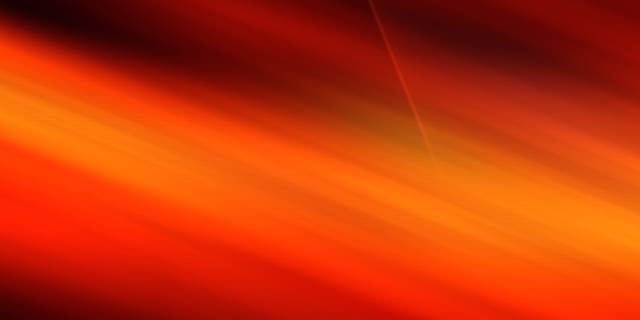
A Shadertoy shader for this background:

```glsl
const vec3 OLIVE_TINT = vec3(-0.09, 0.09, 0.03);
const vec3 ROSE_TINT = vec3(0.04, 0.06, 0.07);
const vec3 BEAM_COLOR = vec3(0.30, 0.11, 0.02);
const vec2 OLIVE_CENTER = vec2(1.27, 0.57);
const vec2 ROSE_CENTER = vec2(1.74, 0.62);
const vec2 BEAM_TOP = vec2(1.154, 1.0);
const vec2 BEAM_END = vec2(1.385, 0.43);
const float STREAK_SLOPE = 0.4;
const float STREAK_STRENGTH = 0.13;
const float SCANLINES = 128.0;
const float SCAN_STRENGTH = 0.014;

vec2 gradientAt(vec2 cell) {
    vec2 q = fract(cell * vec2(0.1031, 0.1137));
    q += dot(q, q.yx + 33.33);
    float angle = 6.2832 * fract((q.x + q.y) * q.x * 7.31);
    return vec2(cos(angle), sin(angle));
}

float gradientNoise(vec2 p) {
    vec2 i = floor(p), f = fract(p);
    vec2 s = f * f * f * (f * (f * 6.0 - 15.0) + 10.0);
    vec2 e = vec2(1.0, 0.0);
    float low = mix(dot(gradientAt(i), f),
                    dot(gradientAt(i + e), f - e), s.x);
    float high = mix(dot(gradientAt(i + e.yx), f - e.yx),
                     dot(gradientAt(i + 1.0), f - 1.0), s.x);
    return mix(low, high, s.y);
}

// Layers of noise stretched along the motion direction
float streakNoise(float along, float across) {
    vec2 q = vec2(along * 0.9, across * 7.0) + 5.3;
    float sum = 0.0, weight = 1.0;
    for (int i = 0; i < 4; i++) {
        sum += weight * gradientNoise(q);
        q = q * vec2(1.25, 2.1) + 11.7;
        weight *= 0.5;
    }
    return sum;
}

float bell(float x, float width) {
    x /= width;
    return exp(-x * x);
}

// Soft oval aligned with the streaks
float softGlow(vec2 p, vec2 center, vec2 size) {
    vec2 axis = normalize(vec2(1.0, -STREAK_SLOPE));
    vec2 d = p - center;
    vec2 q = vec2(dot(d, axis), dot(d, vec2(-axis.y, axis.x))) / size;
    return exp(-dot(q, q));
}

void mainImage(out vec4 fragColor, in vec2 fragCoord) {
    vec2 p = fragCoord / iResolution.y;
    float x = p.x;
    float across = p.y + STREAK_SLOPE * x;
    float along = x - STREAK_SLOPE * p.y;
    float streaks = streakNoise(along, across);

    // Curved fiery band, with a hard left end and a wide right end
    float d = p.y - (0.69 - 0.38 * x + 0.085 * x * x);
    float upperFade = 1.0 - smoothstep(0.13 - 0.06 * x, 0.32 + 0.115 * x * x, d);
    float lowerFade = smoothstep(mix(-0.73, -0.80, min(x, 1.0)),
                                 mix(-0.34, -0.18, min(2.0 * x, 1.0)), d);
    float shade = mix(0.15, 0.40, smoothstep(0.0, 0.8, x));
    float red = mix(shade, 1.0, upperFade) * mix(0.16, 1.0, lowerFade);

    // Broad streaks in the shadows
    float shadow = 1.0 - upperFade;
    red += 0.15 * shadow * bell(across - 1.25, 0.09);
    red -= 0.10 * shadow * bell(across - 1.46, 0.09);
    red += 0.08 * shadow * bell(across - 1.65, 0.08);
    red -= 0.05 * shadow * bell(across - 1.02, 0.07);
    float lowerStreak = bell(across - 0.50, 0.05) * smoothstep(0.5, 1.0, x);
    red -= 0.10 * lowerStreak;
    red *= 1.0 + STREAK_STRENGTH * streaks * (1.0 + shadow);

    // Orange core
    float upperWidth = mix(0.14, 0.28, smoothstep(0.4, 1.4, x));
    float core = bell(d, d > 0.0 ? upperWidth : 0.18);
    float dip = 1.0 - 0.28 * bell(x - 0.95, 0.45);
    float green = 0.12 * red * red + 0.37 * dip * core * (1.0 + 0.28 * streaks);
    green -= 0.03 * lowerStreak;
    green *= 1.0 - 0.25 * bell(across - 0.55, 0.03) * (1.0 - smoothstep(0.2, 0.7, x));
    vec3 color = vec3(red, green, 0.01 + 0.04 * core * core);

    // Muted glows
    color += OLIVE_TINT * softGlow(p, OLIVE_CENTER, vec2(0.30, 0.10));
    color += ROSE_TINT * softGlow(p, ROSE_CENTER, vec2(0.45, 0.16));

    // Thin beam with a soft halo on its right side
    vec2 beam = BEAM_END - BEAM_TOP;
    vec2 fromTop = p - BEAM_TOP;
    float t = dot(fromTop, beam) / dot(beam, beam);
    float side = dot(fromTop, normalize(vec2(-beam.y, beam.x)));
    float beamFade = 1.0 - smoothstep(0.60, 1.03, t);
    float halo = smoothstep(-0.004, 0.004, side) * exp(-max(side, 0.0) / 0.07);
    color += BEAM_COLOR * beamFade * (0.32 * bell(side, 0.006) + 0.18 * halo);

    // Fine horizontal texture, faded out where the canvas cannot resolve it
    float scanFade = smoothstep(1.6, 2.0, iResolution.y / SCANLINES);
    color *= 1.0 + SCAN_STRENGTH * scanFade * sin(6.2832 * SCANLINES * p.y);
    fragColor = vec4(clamp(color, 0.0, 1.0), 1.0);
}
```
